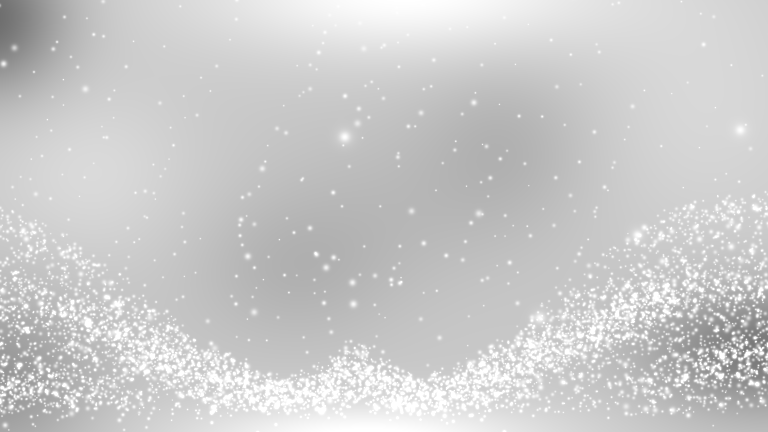
Reproduce this background procedurally as a WebGL 2 fragment shader.

```glsl
#version 300 es
precision highp float;

uniform vec2 u_resolution;
out vec4 outColor;

const vec3 WHITE = vec3(1.0);

float hash(vec2 p) {
    return fract(sin(dot(p, vec2(127.1, 311.7))) * 43758.5453);
}

float glow(vec2 p, vec2 center, vec2 radius) {
    vec2 d = (p - center) / radius;
    return exp(-dot(d, d));
}

float ridge(float y, float center, float width) {
    float d = (y - center) / width;
    return exp(-d * d);
}

// Soft studio light: bright and dark pools on grey
float backdrop(vec2 uv) {
    float tone = 0.785;
    tone += 0.22 * glow(uv, vec2(0.53, 1.02), vec2(0.27, 0.15));
    tone += 0.07 * glow(uv, vec2(0.12, 0.60), vec2(0.13, 0.20));
    tone += 0.06 * glow(uv, vec2(0.92, 0.76), vec2(0.16, 0.30));
    tone -= 0.08 * glow(uv, vec2(0.38, 0.37), vec2(0.13, 0.17));
    tone -= 0.08 * glow(uv, vec2(0.66, 0.67), vec2(0.11, 0.19));
    tone -= 0.05 * glow(uv, vec2(0.52, 0.52), vec2(0.18, 0.20));
    tone -= 0.37 * glow(uv, vec2(-0.02, 0.96), vec2(0.10, 0.17));
    tone -= 0.20 * glow(uv, vec2(-0.01, 0.12), vec2(0.13, 0.20));
    tone -= 0.32 * glow(uv, vec2(1.00, 0.19), vec2(0.15, 0.14));
    return tone;
}

// Upper outline of the particle valley
float crest(float x) {
    float left = 0.41 * (1.0 - smoothstep(-0.04, 0.40, x));
    float right = 0.43 * smoothstep(0.52, 0.95, x);
    return 0.13 + left + right + 0.09 * ridge(x, 0.465, 0.05);
}

// Chance of a particle inside the valley and along its strands
float waveDensity(vec2 uv) {
    float top = crest(uv.x);
    float inside = 1.0 - smoothstep(top - 0.03, top + 0.01, uv.y);
    float side = smoothstep(0.28, 0.45, abs(uv.x - 0.5));
    float strand = 0.10 + 0.08 * smoothstep(0.80, 1.0, uv.x);
    float density = 0.20;
    density += mix(0.75, 0.30, side) * ridge(uv.y, 0.6 * top, 0.055);
    density += 0.45 * side * ridge(uv.y, strand, 0.045);
    density += 0.14 * side * ridge(uv.y, top - 0.04, 0.04);
    return density * inside * smoothstep(0.02, 0.07, uv.y);
}

// Chance of a loose spark floating above the valley
float floatDensity(vec2 uv) {
    return 0.36 * glow(uv, vec2(0.50, 0.37), vec2(0.23, 0.15));
}

// One jittered grid of soft dots; floating selects the density field
float sparkLayer(vec2 p, float aspect, float cells, float seed, float floating) {
    vec2 grid = p * cells;
    vec2 base = floor(grid);
    float light = 0.0;
    for (int j = -1; j <= 1; j++) {
        for (int i = -1; i <= 1; i++) {
            vec2 cell = base + vec2(i, j);
            vec2 key = cell + seed;
            vec2 jitter = vec2(hash(key + 3.7), hash(key + 9.2));
            vec2 center = cell + jitter;
            vec2 uv = center / cells / vec2(aspect, 1.0);
            float density = mix(waveDensity(uv), floatDensity(uv), floating);
            float size = hash(key + 17.3);
            float radius = mix(mix(0.16, 0.34, size), mix(0.04, 0.13, size), floating);
            float shine = mix(0.6, 1.0, hash(key + 23.9));
            float alive = step(hash(key), density);
            light += alive * shine * glow(grid, center, vec2(radius));
        }
    }
    return light;
}

// Bright core with a wide faint halo
float beacon(vec2 p, vec2 center, float radius) {
    float core = glow(p, center, vec2(radius));
    float halo = glow(p, center, vec2(2.2 * radius));
    return 0.75 * core + 0.25 * halo;
}

void main() {
    float aspect = u_resolution.x / u_resolution.y;
    vec2 uv = gl_FragCoord.xy / u_resolution;
    vec2 p = gl_FragCoord.xy / u_resolution.y;

    // Valley dust, from coarse to fine
    float light = 0.0;
    for (int k = 0; k < 4; k++) {
        float n = float(k);
        light += sparkLayer(p, aspect, 48.0 + 20.0 * n, 31.0 * n, 0.0);
    }

    // Loose sparks
    for (int k = 0; k < 2; k++) {
        float n = float(k);
        light += sparkLayer(p, aspect, 16.0 + 8.0 * n, 57.0 + 41.0 * n, 1.0);
    }

    // Large lights: position and radius
    vec3 lights[4] = vec3[4](vec3(0.449, 0.683, 0.011), vec3(0.964, 0.699, 0.010),
                             vec3(0.830, 0.456, 0.009), vec3(0.703, 0.264, 0.010));
    for (int k = 0; k < 4; k++) {
        light += beacon(p, lights[k].xy * vec2(aspect, 1.0), lights[k].z);
    }

    // White pool at the floor
    light += 1.1 * glow(uv, vec2(0.48, -0.02), vec2(0.23, 0.09));

    vec3 color = mix(vec3(backdrop(uv)), WHITE, clamp(light, 0.0, 1.0));
    outColor = vec4(clamp(color, 0.0, 1.0), 1.0);
}
```
